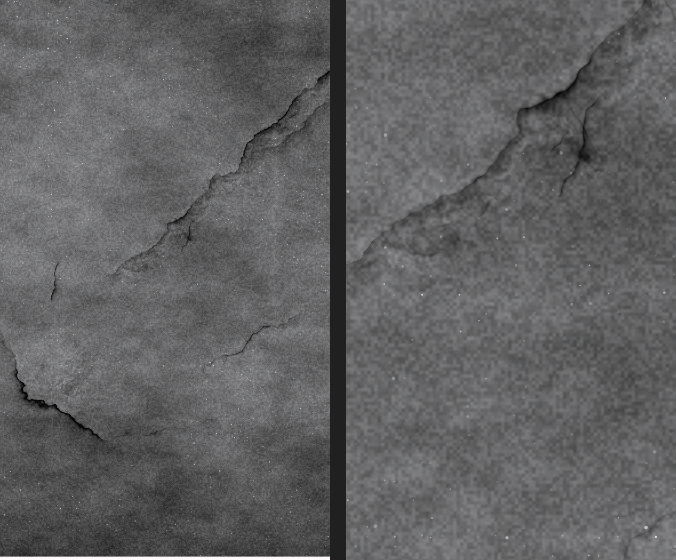
Left, the full canvas; right, a detail of the centre.
This texture is drawn by a Shadertoy shader. Its source:

```glsl
// Dark grey slate slab with broken ledges, fine grain and pale mineral specks.
const vec3 STONE_TINT = vec3(0.995, 0.997, 1.008);
const vec3 BORDER_COLOR = vec3(0.99, 0.975, 0.98);
const float BORDER_HEIGHT = 0.006;
const float MID_TONE = 0.422;
const float FOOT_TONE = 0.26;
const float CLOUD_CONTRAST = 0.23;
const float GRAIN_CONTRAST = 0.125;
const float RELIEF_CONTRAST = 0.65;
const float SPECK_CELLS = 180.0;
const float SPECK_CHANCE = 0.16;

// Ledge outlines; shadow falls on the left of the travel direction
const int N = 6;
const vec2 RIDGE[N] = vec2[N](vec2(0.61, 0.89), vec2(0.485, 0.78), vec2(0.425, 0.705),
    vec2(0.346, 0.642), vec2(0.318, 0.60), vec2(0.216, 0.521));
const vec2 BOULDER[N] = vec2[N](vec2(0.183, 0.222), vec2(0.138, 0.241), vec2(0.098, 0.274),
    vec2(0.052, 0.29), vec2(0.04, 0.34), vec2(0.014, 0.39));
const vec2 SHELF[N] = vec2[N](vec2(0.53, 0.44), vec2(0.49, 0.418), vec2(0.459, 0.40),
    vec2(0.43, 0.378), vec2(0.375, 0.352), vec2(0.36, 0.338));

float hash(vec2 cell) {
    uvec2 q = uvec2(ivec2(cell)) * uvec2(1597334673u, 3812015801u);
    uint h = (q.x ^ q.y) * 1597334673u;
    h = (h ^ (h >> 15)) * 2246822519u;
    return float((h ^ (h >> 13)) >> 8) / 16777216.0;
}

float noise(vec2 p) {
    vec2 i = floor(p), f = fract(p);
    f = f * f * (3.0 - 2.0 * f);
    return mix(mix(hash(i), hash(i + vec2(1, 0)), f.x),
               mix(hash(i + vec2(0, 1)), hash(i + 1.0), f.x), f.y);
}

vec2 jitter(vec2 p) { return vec2(noise(p), noise(p + 40.0)) - 0.5; }

float fbm(vec2 p) {
    float sum = 0.0, amp = 0.47;
    for (int i = 0; i < 5; i++) {
        sum += amp * noise(p);
        p = mat2(1.6, 1.2, -1.2, 1.6) * p + 7.3;
        amp *= 0.55;
    }
    return sum;
}

// Signed distance to a segment, positive on its left
float sideDistance(vec2 p, vec2 a, vec2 b) {
    vec2 d = b - a, q = p - a;
    float side = d.x * q.y - d.y * q.x;
    q -= d * clamp(dot(q, d) / dot(d, d), 0.0, 1.0);
    return side < 0.0 ? -length(q) : length(q);
}

float pathDistance(vec2 p, vec2 path[N]) {
    float best = 9.0;
    for (int i = 0; i < N - 1; i++) {
        float d = sideDistance(p, path[i], path[i + 1]);
        if (abs(d) < abs(best)) best = d;
    }
    return best;
}

// Crisp on the lit side, fading over width on the shaded side
float shadow(float d, float width) { return d > 0.0 ? exp(-d / width) : exp(d / 0.0009); }

float glow(vec2 p, vec2 center, float falloff) {
    return exp(-falloff * dot(p - center, p - center));
}

float specks(vec2 p, float pixel) {
    vec2 g = p * SPECK_CELLS, cell = floor(g);
    float size = mix(0.05, 0.17, pow(hash(cell + 91.0), 3.0)), soft = pixel * SPECK_CELLS;
    vec2 center = 0.35 + 0.3 * vec2(hash(cell + 17.0), hash(cell + 53.0));
    float dotMask = 1.0 - smoothstep(size - soft * 0.3, size + soft * 0.7, length(g - cell - center));
    return dotMask * step(hash(cell), SPECK_CHANCE) * mix(0.06, 0.4, pow(hash(cell + 29.0), 3.0));
}

void mainImage(out vec4 fragColor, in vec2 fragCoord) {
    float pixel = 1.0 / iResolution.y;
    vec2 p = fragCoord * pixel;
    // Ragged coordinates for the broken edges
    vec2 rough = p + 0.02 * jitter(p * 26.0) + 0.011 * jitter(p * 70.0) + 0.005 * jitter(p * 170.0);
    float ridge = pathDistance(rough, RIDGE);
    float boulder = pathDistance(rough, BOULDER);
    float shelf = pathDistance(rough, SHELF);
    float gap = smoothstep(0.35, 0.65, noise(p * 36.0 + 11.0));
    // Broad light and mottling
    float cloud = fbm(p * vec2(7.0, 11.0)) - 0.5;
    float tone = mix(FOOT_TONE, MID_TONE, smoothstep(0.0, 0.38, p.y));
    tone -= 0.11 * smoothstep(0.72, 1.02, p.y) * (0.5 + p.x);
    tone += CLOUD_CONTRAST * cloud + 0.13 * (fbm(p * vec2(30.0, 52.0) + 5.0) - 0.5);
    tone += 0.04 * glow(p, vec2(0.10, 0.62), 30.0) + 0.05 * glow(p, vec2(0.12, 0.32), 200.0);
    tone -= 0.06 * glow(p, vec2(0.58, 0.70), 60.0) + 0.04 * glow(p, vec2(0.36, 0.54), 150.0);
    // Chipped relief and hairline creases beside the ledges
    float chips = fbm(rough * 42.0) - fbm(rough * 42.0 + vec2(-0.12, 0.16));
    float near = exp(-abs(ridge - 0.015) / 0.016) + 0.8 * glow(p, vec2(0.12, 0.32), 250.0)
               + 0.6 * exp(-abs(shelf) / 0.014);
    float crease = exp(-abs(noise(rough * vec2(42.0, 26.0) + 3.0) - 0.5) / 0.025);
    tone += RELIEF_CONTRAST * chips * (0.10 + near);
    tone -= 0.16 * crease * gap * exp(-abs(ridge - 0.022) / 0.012);
    // Ledge shadows, lit rims, upper band and pale seam
    tone -= shadow(ridge, 0.004) * mix(0.05, 0.28, gap) + 0.08 * shadow(ridge, 0.03);
    tone -= shadow(boulder, 0.004) * mix(0.08, 0.42, smoothstep(0.36, 0.33, p.y));
    tone -= 0.06 * shadow(boulder, 0.03) + shadow(shelf, 0.003) * mix(0.09, 0.27, gap);
    tone += 0.03 * (exp(-abs(ridge + 0.005) / 0.004) + exp(-abs(boulder + 0.008) / 0.006));
    tone -= 0.17 * shadow(-sideDistance(rough, vec2(0.49, 0.745), vec2(0.62, 0.83)), 0.016);
    float seam = sideDistance(mix(p, rough, 0.5), vec2(0.49, 0.735), vec2(0.494, 0.45));
    tone += 0.06 * exp(-abs(seam) / 0.009) * (0.3 + noise(p * 150.0));
    // Short cracks
    float cleft = sideDistance(rough, vec2(0.104, 0.522), vec2(0.094, 0.472));
    tone -= 0.34 * shadow(cleft, mix(0.006, 0.002, smoothstep(0.475, 0.52, p.y)));
    tone -= 0.2 * shadow(sideDistance(rough, vec2(0.343, 0.605), vec2(0.332, 0.55)), 0.002);
    tone -= 0.12 * gap * shadow(sideDistance(rough, vec2(0.39, 0.25), vec2(0.2, 0.218)), 0.002);
    // Grain, specks and bottom border
    tone += GRAIN_CONTRAST * (noise(p * 490.0) - 0.5) + 0.04 * (noise(p * 230.0 + 30.0) - 0.5);
    tone += specks(p, pixel) * smoothstep(-0.25, 0.1, cloud);
    vec3 color = STONE_TINT * clamp(tone, 0.03, 1.0);
    float border = 1.0 - smoothstep(BORDER_HEIGHT - pixel, BORDER_HEIGHT + pixel, p.y);
    fragColor = vec4(mix(color, BORDER_COLOR, border), 1.0);
}
```
